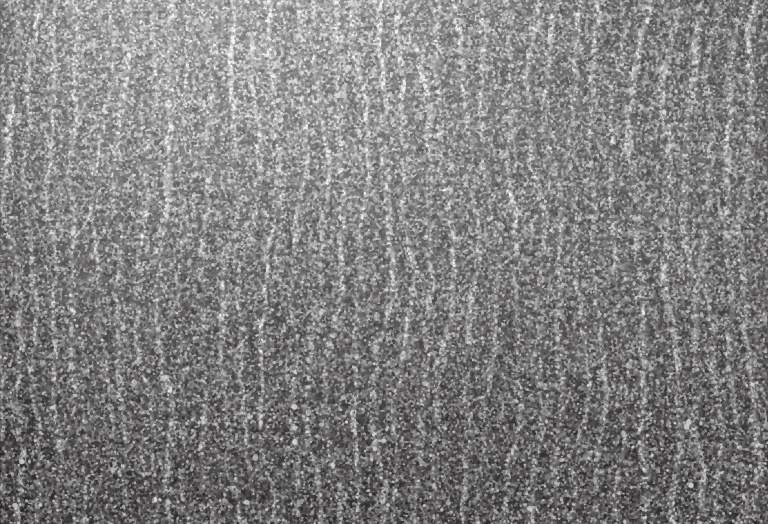
Give the GLSL for this texture, as a Shadertoy shader.

```glsl
const float FINE_CELLS = 235.0;    // grains per canvas height
const float COARSE_CELLS = 130.0;
const float FINE_CONTRAST = 0.40;
const float COARSE_CONTRAST = 0.13;
const float STREAK_COLUMNS = 24.0; // streaks per canvas height
const float STREAK_WIDTH = 0.13;   // in column widths
const float STREAK_GAIN = 0.17;
const float SPECK_CELLS = 125.0;
const float BLOB_CELLS = 62.0;
const float SPECK_RADIUS = 0.33;   // in cell widths
const float BLOB_RADIUS = 0.29;
const vec3 SHADOW_TINT = vec3(0.008, -0.002, -0.002);
const vec3 SPECK_COLOR = vec3(0.88);

vec3 hash3(vec2 p) {
    vec3 q = fract(p.xyx * vec3(0.1031, 0.1030, 0.0973));
    q += dot(q, q.yxz + 33.33);
    return fract((q.xxy + q.yzz) * q.zyx);
}

// Soft cellular noise: each grain carries a random tone around zero
float grain(vec2 p) {
    vec2 cell = floor(p);
    float sum = 0.0, total = 0.0;
    for (int j = -1; j <= 1; j++)
    for (int i = -1; i <= 1; i++) {
        vec2 id = cell + vec2(i, j);
        vec3 rnd = hash3(id);
        vec2 d = id + rnd.xy - p;
        float weight = exp(-7.0 * dot(d, d));
        sum += weight * rnd.z;
        total += weight;
    }
    return sum / total - 0.5;
}

// Scattered round specks; density is the share of occupied cells
float specks(vec2 p, float radius, float density, float edge) {
    vec2 cell = floor(p);
    float cover = 0.0;
    for (int j = -1; j <= 1; j++)
    for (int i = -1; i <= 1; i++) {
        vec2 id = cell + vec2(i, j);
        vec3 rnd = hash3(id + 71.0);
        vec3 look = hash3(id + 193.0);
        float present = clamp((density - rnd.z) * 25.0, 0.0, 1.0);
        vec2 d = (id + rnd.xy - p) * vec2(1.0, 0.75 + 0.5 * look.z);
        float r = radius * (0.6 + 0.6 * look.x);
        float disc = 1.0 - smoothstep(r - edge, r + edge, length(d));
        cover = max(cover, disc * present * (0.5 + 0.5 * look.y));
    }
    return cover;
}

// Wandering vertical streaks, one per column
float streaks(vec2 p) {
    float x = p.x * STREAK_COLUMNS;
    float drift = 0.3 * sin(p.y * 7.0 + p.x * 5.0) + 0.1 * sin(p.y * 19.0 - p.x * 9.0);
    float light = 0.0;
    for (int i = -2; i <= 2; i++) {
        float id = floor(x) + float(i);
        vec3 rnd = hash3(vec2(id, 17.0));
        vec3 phase = 6.2832 * hash3(vec2(id, 59.0));
        float center = id + 0.25 + 0.5 * rnd.x + drift
            + 0.16 * sin(p.y * (8.0 + 7.0 * rnd.y) + phase.x)
            + 0.07 * sin(p.y * 33.0 + phase.y)
            + 0.04 * sin(p.y * 87.0 + phase.z);
        float d = (x - center) / (STREAK_WIDTH * (0.75 + 0.5 * rnd.y));
        float strength = (0.6 + 0.4 * rnd.z)
            * (0.78 + 0.22 * sin(p.y * (9.0 + 8.0 * rnd.x) + phase.z));
        light = max(light, strength * exp(-d * d * d * d));
    }
    return light;
}

// Broad sheen from the upper left, falling off to the borders
float sheen(vec2 uv) {
    vec2 glow = (uv - vec2(0.30, 1.05)) / vec2(0.34, 0.38);
    float tone = mix(0.33, 0.51, smoothstep(-0.1, 0.75, uv.y));
    tone += 0.15 * exp(-dot(glow, glow));
    tone -= 0.06 * smoothstep(0.55, 1.0, uv.x) * uv.y;
    return tone - 0.05 * smoothstep(0.10, 0.0, uv.x);
}

void mainImage(out vec4 fragColor, in vec2 fragCoord) {
    vec2 uv = fragCoord / iResolution.xy;
    vec2 p = fragCoord / iResolution.y;
    float edge = 0.7 / iResolution.y;

    // Sheen, bright-skewed grain and ragged streaks
    float fine = grain(p * FINE_CELLS);
    fine += 0.8 * fine * fine - 0.03;
    float coarse = grain(p * COARSE_CELLS + 37.0);
    float streak = streaks(p + vec2(0.003 * coarse, 0.0));
    float tone = sheen(uv);
    tone += FINE_CONTRAST * fine + COARSE_CONTRAST * coarse;
    tone += STREAK_GAIN * streak * (1.0 + coarse);
    tone += 0.012 * sin(p.y * 310.0 + 2.0 * sin(p.x * 13.0));

    // Specks gather on streaks, in the lower half and along faint rows
    float lower = 1.0 - smoothstep(0.1, 0.75, uv.y);
    float row = pow(0.5 + 0.5 * sin(p.y * 37.0 + 0.8 * sin(p.y * 11.0)), 40.0);
    row *= smoothstep(0.1, 0.8, sin(p.x * 7.0 + p.y * 23.0));
    float small = specks(p * SPECK_CELLS, SPECK_RADIUS,
        0.10 + 0.26 * streak + 0.08 * lower + 0.10 * row, edge * SPECK_CELLS);
    float blob = specks(p * BLOB_CELLS + 11.0, BLOB_RADIUS,
        0.015 + 0.03 * lower + 0.06 * streak + 0.16 * row, edge * BLOB_CELLS);

    vec3 color = vec3(tone) + SHADOW_TINT * (1.0 - smoothstep(0.2, 0.7, tone));
    color = mix(color, max(color, SPECK_COLOR), max(0.75 * small, 0.9 * blob));
    fragColor = vec4(clamp(color, 0.15, 0.95), 1.0);
}
```
